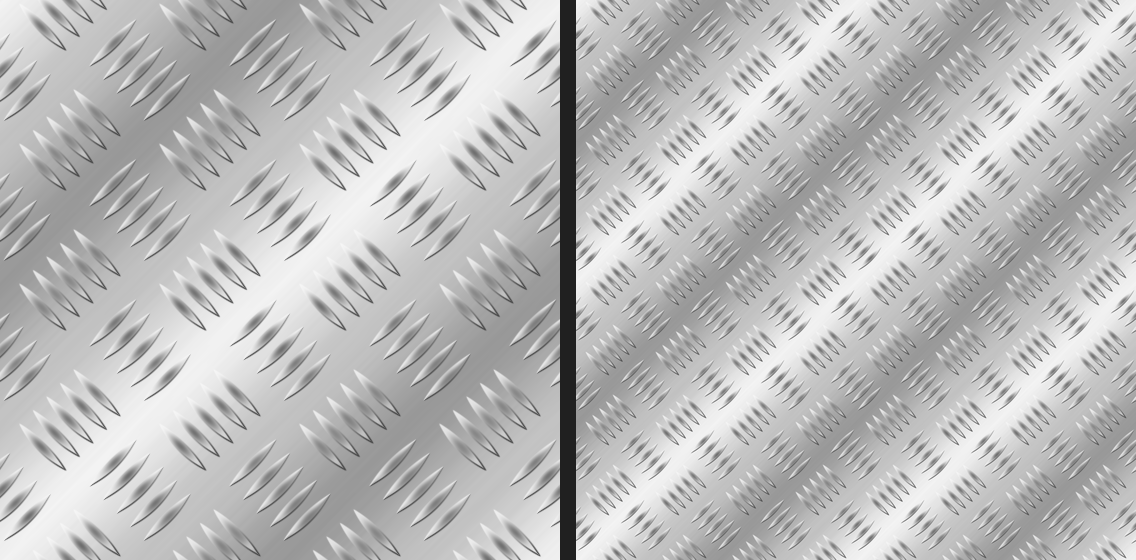
Left: one tile. Right: repeated 2 by 2.
Give the GLSL for this texture, as a WebGL 1 fragment shader.

```glsl
precision highp float;
// Brushed metal tread plate: a 4 by 4 grid of cells, each with two groups of five
// lens-shaped ridges at right angles, embossed by a light from the upper left.
// A wrapping diagonal sheen and a faint wrapping grain shade the sheet.

uniform vec2 u_resolution;

#define CELLS 4.0        // repeats across and down
#define PITCH 0.137      // distance between ridges, in cells
#define HALF_LENGTH 0.245
#define HALF_WIDTH 0.037
#define BOW 0.006        // sideways bend of a ridge
#define RIM 0.013        // width of the dark rim
#define SHEEN_DARK 0.60
#define SHEEN_MID 0.76
#define SHEEN_LIGHT 0.95
#define GRAIN 0.016

const float DIAG = 0.70710678;
const vec2 AWAY_FROM_LIGHT = vec2(DIAG, -DIAG);

float hash(vec2 p) {
  vec3 q = fract(vec3(p.xyx) * 0.1031);
  q += dot(q, q.yzx + 33.33);
  return fract((q.x + q.y) * q.z);
}

// Value noise that repeats after a whole number of lattice steps.
float wrapNoise(vec2 p, vec2 period) {
  vec2 i = floor(p);
  vec2 f = p - i;
  f = f * f * (3.0 - 2.0 * f);
  vec2 lo = mod(i, period);
  vec2 hi = mod(i + 1.0, period);
  return mix(mix(hash(lo), hash(vec2(hi.x, lo.y)), f.x),
             mix(hash(vec2(lo.x, hi.y)), hash(hi), f.x), f.y);
}

// Diagonal bands of light, with grain drawn out along them.
float sheet(vec2 uv) {
  float band = uv.x - uv.y;
  float d = abs(fract(band) - 0.5) * 2.0;
  float tone = mix(SHEEN_DARK, SHEEN_MID, smoothstep(0.0, 0.5, d));
  tone += (SHEEN_LIGHT - SHEEN_MID) * smoothstep(0.48, 1.03, d);
  vec2 period = vec2(128.0, 6.0);
  float grain = wrapNoise(vec2(band, uv.x + uv.y) * period, period);
  return tone + GRAIN * (grain - 0.5);
}

// Embosses one group of five parallel ridges per cell.
float emboss(float base, vec2 grid, vec2 center, vec2 along, float soft) {
  vec2 shifted = grid - center + 0.5;
  vec2 cell = mod(floor(shifted), CELLS);
  vec2 p = fract(shifted) - 0.5;

  // Coordinates of the nearest ridge: a runs along it, b across it.
  float a = dot(p, along) / HALF_LENGTH;
  float b = dot(p, vec2(along.y, -along.x));
  float index = clamp(floor(b / PITCH + 0.5), -2.0, 2.0);
  float taper = max(1.0 - a * a, 0.0);
  float width = HALF_WIDTH * taper;
  b -= index * PITCH + BOW * taper;
  float edge = abs(b) - width;
  float inside = 1.0 - smoothstep(-soft, soft, edge);
  inside *= 1.0 - smoothstep(0.92, 1.0, abs(a));

  float across = b / max(width, soft);
  float facing = mix(across, a, dot(along, AWAY_FROM_LIGHT));
  float lower = -a * sign(along.y);

  // Lit flank, reflected dark core and glint near the lower end.
  float tone = mix(base, 0.98, 0.8 * (1.0 - smoothstep(-0.75, 0.3, facing)));
  tone = mix(tone, 0.93, 0.5 * exp(-18.0 * (lower - 0.55) * (lower - 0.55)));
  float core = exp(-6.0 * (lower + 0.05) * (lower + 0.05) - 1.1 * across * across);
  float depth = mix(0.6, 0.92, smoothstep(0.6, 0.88, base));
  depth *= 0.9 + 0.15 * hash(cell * 7.0 + center * 30.0 + index + 3.0);
  tone = mix(tone, 0.41, depth * core);

  // Dark rim on the shaded side, heaviest at the lower tip.
  float rim = 1.0 - smoothstep(0.3 * RIM, RIM + soft * 0.5, abs(edge));
  rim *= smoothstep(-0.2, 0.8, facing) * mix(0.5, 1.0, smoothstep(-0.6, 0.7, lower));
  tone = mix(tone, 0.22, 0.9 * rim);
  return mix(base, tone, inside);
}

void main() {
  vec2 uv = gl_FragCoord.xy / u_resolution;
  vec2 grid = uv * CELLS;
  float soft = max(CELLS / min(u_resolution.x, u_resolution.y), 0.007);

  float tone = sheet(uv);
  tone = emboss(tone, grid, vec2(0.0, 0.5), vec2(DIAG, DIAG), soft);
  tone = emboss(tone, grid, vec2(0.5, 0.0), vec2(DIAG, -DIAG), soft);
  gl_FragColor = vec4(vec3(tone), 1.0);
}
```
